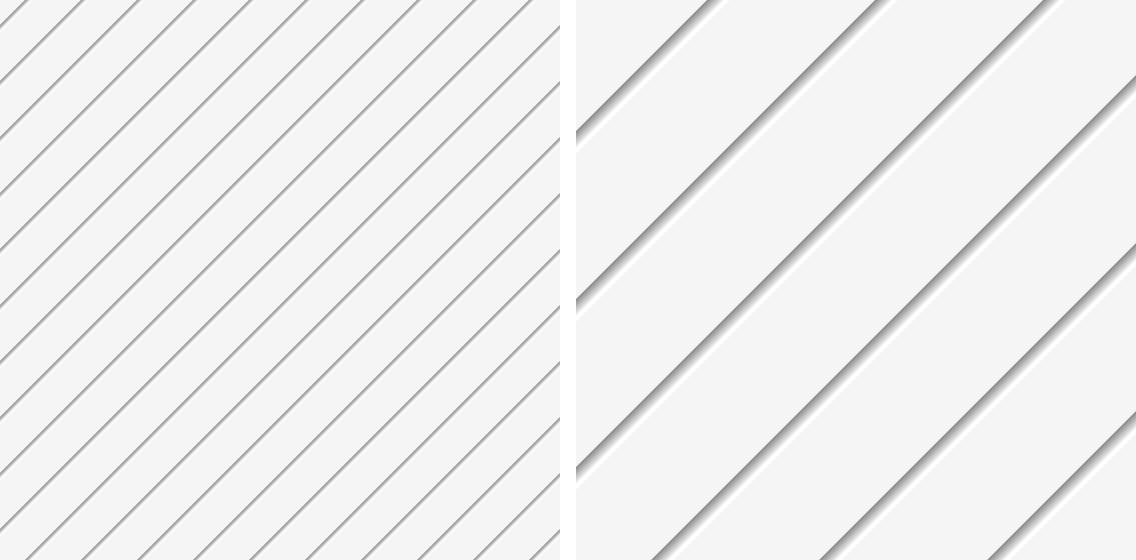
Left, the full canvas; right, a detail of the centre.
This pattern is drawn by a three.js fragment shader. Its source:

```glsl
varying vec2 vUv;

const float REPEATS = 10.0;          // grooves across and down
const float EDGE = 0.447;            // position of the sharp edge, in periods
const float SHADOW_WIDTH = 0.10;     // shadow falloff, in periods
const float HIGHLIGHT_WIDTH = 0.035; // light rim, in periods
const vec3 PAPER = vec3(0.96);
const vec3 SHADOW = vec3(0.53);
const vec3 HIGHLIGHT = vec3(0.995);

// Antialiased step at a distance of zero
float softStep(float dist, float pixel) {
  return smoothstep(-0.5 * pixel, 0.5 * pixel, dist);
}

void main() {
  // Signed distance past the nearest groove edge, in periods
  float phase = (vUv.x - vUv.y) * REPEATS - EDGE;
  float pixel = max(length(vec2(dFdx(phase), dFdy(phase))), 1e-5);
  float dist = fract(phase + 0.5) - 0.5;

  // Shadow: crisp on the upper left, fading to the lower right
  float fade = clamp(1.0 - dist / SHADOW_WIDTH, 0.0, 1.0);
  float shadow = softStep(dist, pixel) * fade;

  // Light rim along the end of the shadow
  float rimStart = dist - SHADOW_WIDTH;
  float rim = softStep(rimStart, pixel) - softStep(rimStart - HIGHLIGHT_WIDTH, pixel);

  vec3 color = mix(PAPER, SHADOW, shadow);
  color = mix(color, HIGHLIGHT, rim);
  gl_FragColor = vec4(color, 1.0);
}
```
